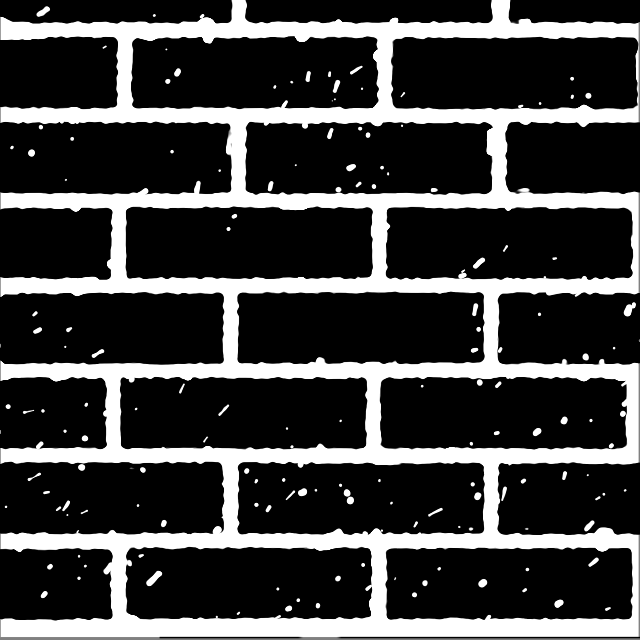
Write a Shadertoy shader that draws this pattern.

```glsl
// Worn black brickwork in running bond with white mortar and a thin grey rim.
// Each brick is a rounded-box distance roughened by value noise; chips and
// flecks are capsules scattered on a hashed grid, clustered by slow noise.

const vec2  PITCH        = vec2(0.4065, 0.1331); // brick plus one joint
const vec2  ORIGIN       = vec2(0.186, 0.0212);  // joint crossing of the lowest course
const float ROW_SHIFT    = 0.181;   // sideways shift of every other course
const float ROW_SWAY     = 0.009;   // slow drift of the upright joints
const float HALF_JOINT   = 0.0116;
const float CORNER       = 0.008;
const float ROUGHNESS    = 0.0042;
const float CHIP_DEPTH   = 0.010;
const float FLECK_CELL   = 0.026;
const float FLECK_CHANCE = 0.34;
const float RIM_SIDE     = 0.0022;
const float RIM_BOTTOM   = 0.0046;
const vec3  BRICK  = vec3(0.0);
const vec3  MORTAR = vec3(1.0);
const vec3  RIM    = vec3(0.5);

float hash(vec2 p) {
    return fract(sin(dot(p, vec2(127.1, 311.7))) * 43758.5453);
}

float noise(vec2 p) {
    vec2 i = floor(p), f = fract(p);
    f = f * f * (3.0 - 2.0 * f);
    return mix(mix(hash(i), hash(i + vec2(1, 0)), f.x),
               mix(hash(i + vec2(0, 1)), hash(i + vec2(1, 1)), f.x), f.y);
}

// Signed distance to the brick in this course, negative inside
float brickDistance(vec2 uv) {
    vec2 p = uv - ORIGIN;
    float row = floor(p.y / PITCH.y);
    p.x -= ROW_SHIFT * mod(row, 2.0) - ROW_SWAY * sin(row * 0.785);
    float column = floor(p.x / PITCH.x);
    vec2 local = p - (vec2(column, row) + 0.5) * PITCH;
    local.y += 0.0016 * (hash(vec2(column, row)) - 0.5);
    vec2 q = abs(local) - 0.5 * PITCH + HALF_JOINT + CORNER;
    return length(max(q, 0.0)) + min(max(q.x, q.y), 0.0) - CORNER;
}

float capsule(vec2 p, vec2 axis, float halfLength, float radius) {
    float along = clamp(dot(p, axis), -halfLength, halfLength);
    return length(p - axis * along) - radius;
}

// Distance to the nearest paint-loss fleck
float fleckDistance(vec2 uv) {
    vec2 home = floor(uv / FLECK_CELL);
    float d = 1.0;
    for (int y = -1; y <= 1; y++)
    for (int x = -1; x <= 1; x++) {
        vec2 cell = home + vec2(x, y);
        vec2 jitter = vec2(hash(cell + 3.1), hash(cell + 17.7));
        vec2 center = (cell + jitter) * FLECK_CELL;
        float wear = smoothstep(0.4, 0.9, noise(center * 7.0 + 5.0));
        if (hash(cell + 41.3) > wear * FLECK_CHANCE) continue;
        float radius = mix(0.0018, 0.0058, pow(hash(cell + 59.9), 2.5));
        float halfLength = 0.011 * pow(hash(cell + 73.5), 4.0);
        float angle = 0.8 + 1.2 * (hash(cell + 91.2) - 0.5);
        d = min(d, capsule(uv - center, vec2(cos(angle), sin(angle)), halfLength, radius));
    }
    return d;
}

// Coverage of a shape from its signed distance
float fill(float d, float pixel) {
    return 1.0 - smoothstep(-0.6 * pixel, 0.6 * pixel, d);
}

void mainImage(out vec4 fragColor, in vec2 fragCoord) {
    vec2 uv = fragCoord / iResolution.xy;
    float pixel = 1.0 / min(iResolution.x, iResolution.y);

    // Ragged edges with a few deeper chips
    float ragged = (noise(uv * 115.0) - 0.5) * ROUGHNESS;
    float chip = CHIP_DEPTH * smoothstep(0.8, 1.0, noise(uv * 34.0 + 9.0));
    float brick = fill(brickDistance(uv) + ragged + chip, pixel);
    brick *= step(0.012, uv.y);
    brick *= 1.0 - fill(fleckDistance(uv) + 0.6 * ragged, pixel);
    vec3 color = mix(MORTAR, BRICK, brick);

    // Grey rim on three sides, with the next course just showing below
    float edge = min(min(uv.x - 0.5 * RIM_SIDE, 1.0 - uv.x - RIM_SIDE), uv.y - RIM_BOTTOM);
    color = mix(color, min(color, RIM), fill(edge, pixel));
    float sliver = smoothstep(0.58, 0.6, noise(vec2(uv.x * 6.0, 2.0)));
    color = mix(color, BRICK, sliver * fill(abs(uv.y - 0.0038) - 0.0012, pixel));

    fragColor = vec4(color, 1.0);
}
```
